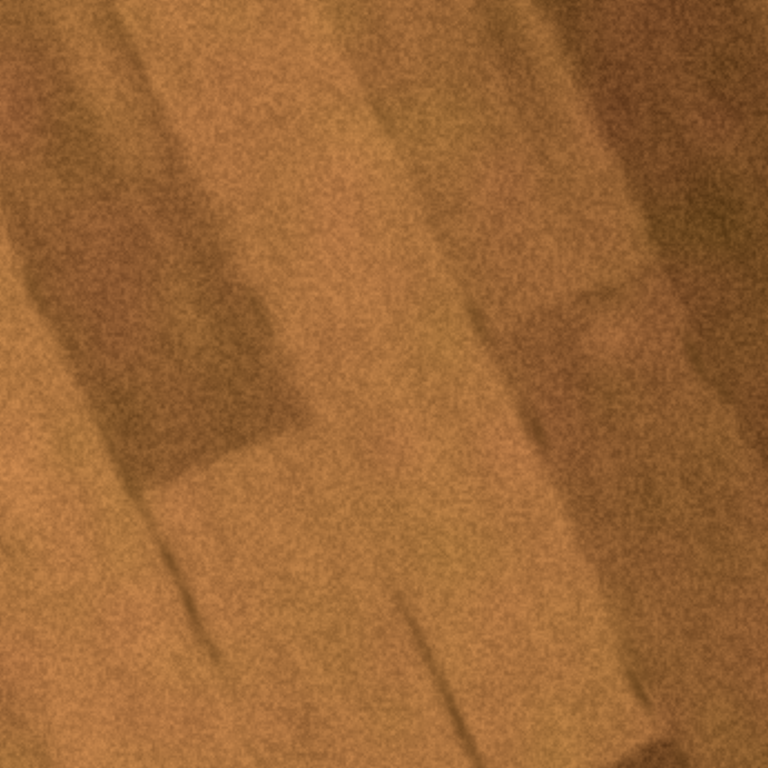
Reproduce this texture procedurally as a Shadertoy shader.

```glsl
// Diagonal wooden floor planks with soft seams, butt joints, streaks and fine grain.

const vec3 DARK_WOOD  = vec3(0.43, 0.27, 0.125);
const vec3 LIGHT_WOOD = vec3(0.72, 0.482, 0.265);
const vec3 GAP_COLOR  = vec3(0.30, 0.19, 0.06);
const vec3 WARM_TINT  = vec3(0.016, -0.004, 0.014);

const vec2  ALONG        = vec2(0.425, 0.905); // plank direction, y down
const float PLANK_WIDTH  = 0.251;
const float PLANK_OFFSET = 2.47;
const vec2  SEAM_BLUR    = vec2(0.025, 0.11);  // sharpest and softest, in planks
const float JOINT_BLUR   = 0.014;
const float GAP_WIDTH    = 0.036;
const float GRAIN        = 0.62;

// Per plank: tone before the joint, tone after it, joint position
const int PLANKS = 7;
const vec3 PLANK[PLANKS] = vec3[](
    vec3(0.72, 0.72, 2.00), vec3(0.92, 0.92, 2.00), vec3(0.37, 0.86, 0.662),
    vec3(0.83, 0.10, 1.235), vec3(0.60, 0.38, 0.665), vec3(0.08, 0.08, 2.00),
    vec3(0.38, 0.38, 2.00));

// Open gaps: seam number, centre along it, half length
const int GAPS = 5;
const vec3 GAP[GAPS] = vec3[](
    vec3(2.02, 0.79, 0.13), vec3(3.03, 1.07, 0.13), vec3(4.05, 0.806, 0.03),
    vec3(3.95, 1.165, 0.045), vec3(4.95, 0.807, 0.035));

// Streaks: across, along, half length, change of tone
const int STREAKS = 6;
const vec4 STREAK[STREAKS] = vec4[](
    vec4(2.78, 0.10, 0.18, 0.42), vec4(4.76, 0.34, 0.17, -0.36),
    vec4(4.62, 0.735, 0.035, 0.34), vec4(2.64, 0.49, 0.06, 0.20),
    vec4(4.94, 0.34, 0.20, 0.10), vec4(2.25, 0.12, 0.14, 0.14));
const float STREAK_WIDTH = 0.13;

float hash(vec2 p) {
    vec3 q = fract(vec3(p.xyx) * 0.1031);
    q += dot(q, q.yzx + 33.33);
    return fract((q.x + q.y) * q.z);
}

float noise(vec2 p) {
    vec2 i = floor(p), f = fract(p);
    f = f * f * (3.0 - 2.0 * f);
    return mix(mix(hash(i), hash(i + vec2(1, 0)), f.x),
               mix(hash(i + vec2(0, 1)), hash(i + vec2(1, 1)), f.x), f.y);
}

// Signed noise of two octaves
float cloud(vec2 p) {
    return 0.6 * noise(p) + 0.4 * noise(p * 2.03 + 17.0) - 0.5;
}

float plankTone(float index, float along) {
    vec3 plank = PLANK[clamp(int(index), 0, PLANKS - 1)];
    float past = smoothstep(-JOINT_BLUR, JOINT_BLUR, along - plank.z);
    return mix(plank.x, plank.y, past);
}

float bell(float x) { return exp(-x * x); }

void mainImage(out vec4 fragColor, in vec2 fragCoord) {
    vec2 uv = fragCoord / iResolution.xy;
    vec2 p = vec2(uv.x, 1.0 - uv.y);

    // Plank frame: u counts planks, v runs along them
    float v = dot(p, ALONG);
    float u = dot(p, vec2(ALONG.y, -ALONG.x)) / PLANK_WIDTH + PLANK_OFFSET;
    float across = u + 0.035 * cloud(vec2(u * 1.5, v * 7.0) + 5.0);

    // Plank tones, blended over the nearest seam with uneven softness
    float seam = floor(across + 0.5);
    float jointV = v + 0.02 * cloud(p * 20.0);
    float blur = mix(SEAM_BLUR.x, SEAM_BLUR.y, noise(vec2(seam * 5.3, v * 7.0)));
    float tone = mix(plankTone(seam - 1.0, jointV), plankTone(seam, jointV),
                     smoothstep(-blur, blur, across - seam));

    // Streaks and stains
    for (int i = 0; i < STREAKS; i++) {
        vec4 s = STREAK[i];
        tone += s.w * bell((across - s.x) / STREAK_WIDTH) * bell((v - s.y) / s.z);
    }
    tone += 0.22 * cloud(vec2(u * 6.0, v * 5.0) + 40.0);
    tone += 0.16 * cloud(p * 11.0 + 70.0);
    tone += 0.14 * cloud(vec2(u * 9.0, v * 16.0) + 23.0);

    // Fine grain
    tone += GRAIN * cloud(p * 170.0);

    vec3 color = mix(DARK_WOOD, LIGHT_WOOD, clamp(tone, -0.3, 1.3));
    color += WARM_TINT * 2.0 * cloud(p * 7.0 + 90.0);

    // Faint broken seam lines and open gaps
    float gap = 0.30 * smoothstep(0.45, 0.95, noise(vec2(seam * 7.0, v * 14.0)))
              * bell((across - seam) / GAP_WIDTH);
    for (int i = 0; i < GAPS; i++) {
        vec3 g = GAP[i];
        float wear = 0.3 + 0.7 * noise(vec2(g.x * 9.0, v * 28.0));
        gap = max(gap, 0.7 * wear * bell((across - g.x) / GAP_WIDTH)
                     * bell((v - g.y) / g.z));
    }
    color = mix(color, GAP_COLOR, gap);

    fragColor = vec4(clamp(color, 0.0, 1.0), 1.0);
}
```
